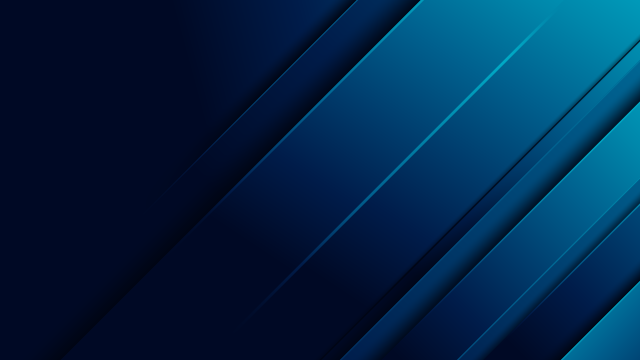
Give the GLSL for this background, as a Shadertoy shader.

```glsl
// Overlapping diagonal panels in navy and teal, with soft shadows and lit rims.

const vec3 SHADOW = vec3(0.0, 0.018, 0.07);

// Colour ramp from deep navy (0) to bright teal (5).
vec3 ramp(float level) {
    vec3 tones[6] = vec3[6](
        vec3(0.0, 0.036, 0.145), vec3(0.0, 0.11, 0.29), vec3(0.0, 0.24, 0.43),
        vec3(0.0, 0.38, 0.56), vec3(0.0, 0.53, 0.67), vec3(0.0, 0.66, 0.77));
    float v = clamp(level, 0.0, 4.999);
    int i = int(v);
    return mix(tones[i], tones[i + 1], fract(v));
}

// Antialiased stripe covering 0 < d < width.
float stripe(float d, float width, float aa) {
    return smoothstep(-aa, aa, d) * (1.0 - smoothstep(-aa, aa, d - width));
}

// Darkens the area just before an edge (d < 0).
vec3 castShadow(vec3 below, float d, float width, float strength) {
    float falloff = clamp(1.0 + d / width, 0.0, 1.0);
    return mix(below, SHADOW, strength * falloff * (2.0 - falloff) * falloff);
}

// Places a panel on the side d > 0, with a lit rim on its edge.
vec3 layPanel(vec3 below, float d, float level, float rimWidth, float rimLift, float aa) {
    vec3 col = mix(below, ramp(level), smoothstep(-aa, aa, d));
    vec3 rim = ramp(max(level, 0.0) + rimLift);
    return mix(col, rim, stripe(d, rimWidth, aa));
}

void mainImage(out vec4 fragColor, in vec2 fragCoord) {
    vec2 p = fragCoord / iResolution.y;
    float aa = 1.0 / iResolution.y;
    float drop = 1.0 - p.y;
    float across = p.x + drop;   // constant along every panel edge
    float along = p.x - drop;    // grows toward the upper right

    // Dark backdrop
    vec3 col = ramp(2.88 * (p.x - 0.27 * drop - 0.475));

    // Narrow upper panel
    float d = across - 0.991;
    float fade = smoothstep(-0.25, 0.5, along);
    col = castShadow(col, d, 0.075, 0.95 * fade);
    col = layPanel(col, d, 1.44 * (along - 0.07), 0.004, 1.7 * fade, aa);

    // Broad central panel
    d = across - 1.169;
    float mainLevel = 2.79 * (0.8 * p.x - 1.2 * drop + 0.255);
    fade = smoothstep(-0.3, 0.6, along);
    col = castShadow(col, d, 0.12, 0.9);
    col = layPanel(col, d, mainLevel, 0.009, 1.3 * fade, aa);

    // Lit seam dividing the central panel
    d = across - 1.567;
    fade = smoothstep(-0.32, 0.5, along) * (1.0 - smoothstep(1.2, 1.55, along));
    col = layPanel(col, d, mainLevel - 0.12, 0.011, 1.9 * fade, aa);

    // Thin strip behind a dark groove
    d = across - 1.887;
    col = castShadow(col, d, 0.02, 0.35);
    col = layPanel(col, d, 3.32 * (along - 0.39), 0.0, 0.0, aa);
    col = mix(col, SHADOW, 0.85 * stripe(d, 0.006, aa));

    // Slate band
    d = across - 1.944;
    fade = 1.0 - smoothstep(0.1, 1.2, along);
    col = castShadow(col, d, 0.07, 0.8 * fade);
    col = layPanel(col, d, 1.1 + 1.27 * along, 0.005, 0.5, aa);

    // Bright lower panel
    d = across - 2.060;
    fade = smoothstep(0.15, 0.8, along);
    col = castShadow(col, d, 0.085, 0.85);
    col = layPanel(col, d, 3.2 * (along - 0.116), 0.005, 1.3 * fade, aa);

    // Muted band with a thin lit edge
    d = across - 2.269;
    col = layPanel(col, d, 1.2 + 1.66 * (along - 0.278), 0.005, 1.2, aa);

    // Deep navy panel
    d = across - 2.343;
    fade = smoothstep(0.4, 0.9, along);
    col = castShadow(col, d, 0.04, 0.65);
    col = layPanel(col, d, 3.09 * (along - 0.463), 0.005, 1.6 * fade, aa);

    // Corner panel
    d = across - 2.558;
    col = castShadow(col, d, 0.065, 0.95);
    col = layPanel(col, d, 3.4 - 5.4 * d, 0.005, 1.1, aa);

    fragColor = vec4(col, 1.0);
}
```
